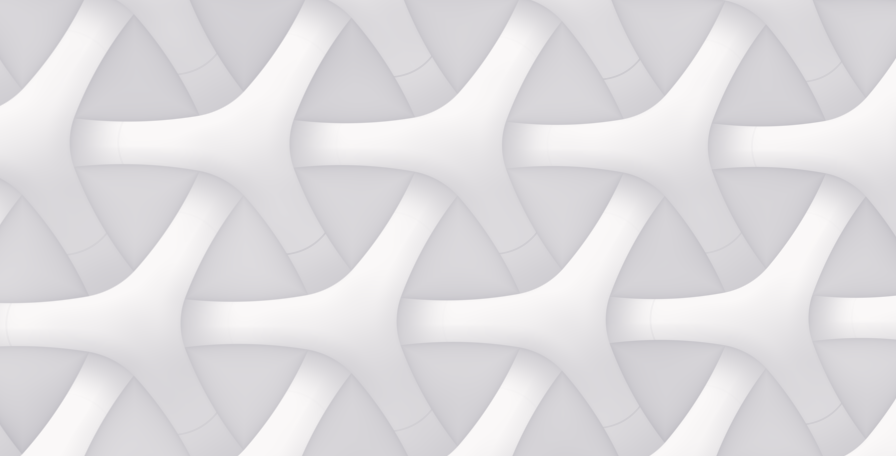
Give the GLSL for this pattern, as a WebGL 1 fragment shader.

```glsl
precision highp float;

uniform vec2 u_resolution;

#define PITCH 0.482
#define ROW_PITCH 0.4005
#define ROW_TAPER 0.014
#define COLUMN_TAPER 0.0175
#define ARM_HALF 0.102
#define ARM_FLARE 0.27
#define FILLET 0.075
#define SEAM_AT 0.55
#define SHADOW_REACH 0.32
#define SHADE vec3(0.735, 0.728, 0.755)
#define LIGHT vec3(0.982, 0.974, 0.973)

const float ROW = 0.8660254;
const vec2 LEFT = vec2(-1.0, 0.0);
const vec2 UP_RIGHT = vec2(0.5, ROW);
const vec2 DOWN_RIGHT = vec2(0.5, -ROW);

float hash(vec2 p) {
  vec3 a = fract(vec3(p.xyx) * 0.1031);
  a += dot(a, a.yzx + 33.33);
  return fract((a.x + a.y) * a.z);
}

float noise(vec2 p) {
  vec2 i = floor(p), f = fract(p);
  f = f * f * (3.0 - 2.0 * f);
  return mix(mix(hash(i), hash(i + vec2(1.0, 0.0)), f.x),
             mix(hash(i + vec2(0.0, 1.0)), hash(i + 1.0), f.x), f.y);
}

float smoothMin(float a, float b) {
  float h = max(FILLET - abs(a - b), 0.0) / FILLET;
  return min(a, b) - 0.25 * FILLET * h * h;
}

// x runs along the arm, y across it
vec2 armSpace(vec2 q, vec2 dir) {
  return vec2(dot(q, dir), dir.x * q.y - dir.y * q.x);
}

float arm(vec2 q, vec2 dir) {
  vec2 a = armSpace(q, dir);
  float bend = clamp(a.x, 0.0, 0.9) - 0.55;
  float overshoot = max(a.x - 0.9, 0.0) + 1.5 * min(a.x, 0.0);
  return length(vec2(a.y, overshoot)) - ARM_HALF - ARM_FLARE * bend * bend;
}

float tripod(vec2 q) {
  return smoothMin(smoothMin(arm(q, LEFT), arm(q, UP_RIGHT)), arm(q, DOWN_RIGHT));
}

// Fine curved joint across one arm
float seam(vec2 q, vec2 dir, float px) {
  vec2 a = armSpace(q, dir);
  float off = abs(a.x - SEAM_AT + 2.0 * a.y * a.y - 0.03);
  return (1.0 - smoothstep(0.001, 0.002 + 1.3 * px, off)) * step(abs(a.y), 0.2);
}

float tripodTone(vec2 q, float d, vec2 node, float px) {
  vec2 toLight = vec2(-0.35, 0.94);
  float slope = (tripod(q + 0.03 * toLight) - d) / 0.03;
  float tone = mix(0.50, 0.97, smoothstep(-0.30, 0.22, dot(q, toLight)));
  tone += 0.22 * min(slope, 0.25) * smoothstep(-0.12, 0.0, d);
  tone -= 0.04 * smoothstep(-0.02, 0.0, d);

  // The descending arm rolls away to its right
  vec2 a = armSpace(q, DOWN_RIGHT);
  tone -= 0.45 * a.y * smoothstep(0.15, 0.4, a.x) * step(abs(a.y), 0.25);

  // Joints and tone differ a little from piece to piece
  float wear = hash(node + 17.0);
  tone -= seam(q, DOWN_RIGHT, px) * mix(0.1, 0.26, wear);
  tone -= seam(q, LEFT, px) * mix(0.02, 0.16, pow(hash(node + 5.0), 4.0));
  tone -= seam(q, UP_RIGHT, px) * 0.03;
  return tone + 0.06 * (wear - 0.5) + 0.06 * (noise(q * 6.0 + node * 9.0) - 0.5);
}

void main() {
  vec2 uv = gl_FragCoord.xy / u_resolution.y;
  float px = 1.0 / (PITCH * u_resolution.y);

  // Triangular lattice, slightly tighter toward the right
  float column = (uv.x - 0.395) / PITCH;
  column += COLUMN_TAPER * column * column + 0.2;
  float row = 0.567 + (uv.y - 0.515) / (ROW_PITCH - ROW_TAPER * uv.x);
  vec2 p = vec2(column, row * ROW);
  vec2 cell = floor(vec2(column - 0.5 * row, row));

  // The nearest tripod lies on top
  vec2 topNode = cell;
  float nearest = 9.0;
  float edge = 9.0;
  for (int j = 0; j < 2; j++) {
    for (int i = 0; i < 2; i++) {
      vec2 node = cell + vec2(float(i), float(j));
      vec2 q = p - vec2(node.x + 0.5 * node.y, node.y * ROW);
      edge = min(edge, tripod(q));
      if (length(q) < nearest) {
        nearest = length(q);
        topNode = node;
      }
    }
  }
  vec2 topQ = p - vec2(topNode.x + 0.5 * topNode.y, topNode.y * ROW);
  float topD = tripod(topQ);

  // Recessed back wall with soft mottling and thin contact lines
  float tone = 0.44 + 0.2 * (noise(uv * 3.5) - 0.5) + 0.08 * (noise(uv * 9.0) - 0.5);
  tone -= 0.19 * exp(-max(edge, 0.0) / 0.06) + 0.1 * exp(-max(edge, 0.0) / 0.012);

  // Arms tucked below, shaded where they meet the top piece
  float fade = 1.0 - smoothstep(0.0, SHADOW_REACH, topD);
  float contact = 0.62 * fade * fade + 0.18 * exp(-max(topD, 0.0) / 0.014);
  for (int j = 0; j < 2; j++) {
    for (int i = 0; i < 2; i++) {
      vec2 node = cell + vec2(float(i), float(j));
      vec2 q = p - vec2(node.x + 0.5 * node.y, node.y * ROW);
      float d = tripod(q);
      float lit = tripodTone(q, d, node, px);
      float cover = 1.0 - smoothstep(-px, px, d);
      if (distance(node, topNode) > 0.5) tone = mix(tone, lit - contact * lit * lit, cover);
    }
  }
  float topTone = tripodTone(topQ, topD, topNode, px);
  tone = mix(tone, topTone, 1.0 - smoothstep(-px, px, topD));

  gl_FragColor = vec4(mix(SHADE, LIGHT, clamp(tone, 0.0, 1.0)), 1.0);
}
```
